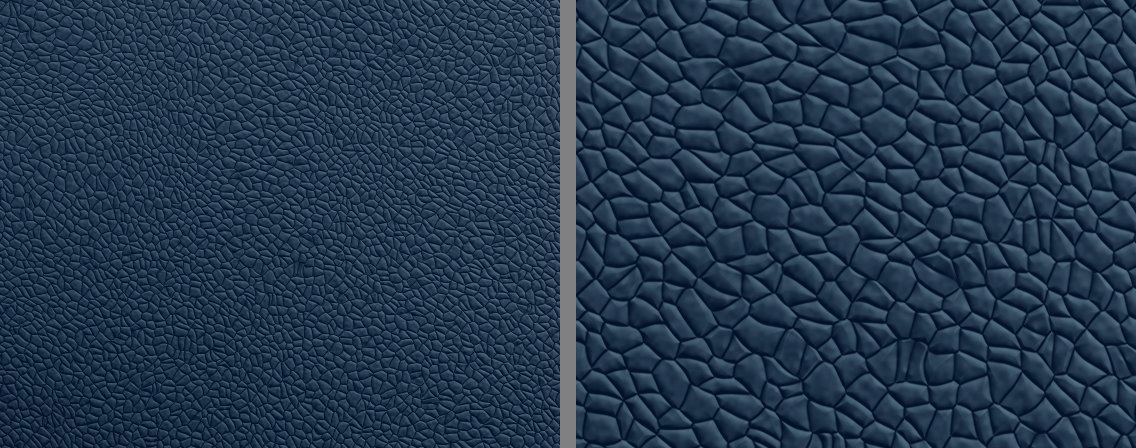
Left, the full canvas; right, a detail of the centre.
This texture is drawn by a Shadertoy shader. Its source:

```glsl
// Navy pebbled leather: warped, slanted Voronoi cells form a height field of
// small domes split by creases. Finite differences of that height give the
// slope, which is lit from one side and mapped onto a dark to pale blue ramp.

const float CELLS_PER_HEIGHT = 51.0;
const float GRAIN_ANGLE   = -0.72;  // direction of the long cell axis
const float GRAIN_STRETCH = 1.28;
const float CELL_JITTER   = 0.88;
const float DOME_STEEPNESS = 4.0;
const float WRINKLE_DEPTH = 0.30;
const float WRINKLE_SCALE = 2.7;
const float RELIEF        = 0.34;
const float SLOPE_STEP    = 0.09;
const float BASE_TONE     = 0.39;
const float LIGHT_GAIN    = 0.46;
const float GLINT_GAIN    = 0.30;
const float CREASE_SHADE  = 0.26;
const float SPECKLE       = 0.16;
const int   SAMPLES       = 2;      // per axis, for smooth edges
const vec2  LIGHT_DIR     = vec2(0.50, 0.866);
const vec3  SHADOW_BLUE   = vec3(0.02, 0.09, 0.18);
const vec3  SHEEN_BLUE    = vec3(0.31, 0.41, 0.49);

vec2 hash2(vec2 p) {
    vec3 q = fract(p.xyx * vec3(0.1031, 0.1030, 0.0973));
    q += dot(q, q.yzx + 33.33);
    return fract((q.xx + q.yz) * q.zy);
}

// Two independent smooth value noises in 0..1
vec2 noise2(vec2 p) {
    vec2 cell = floor(p);
    vec2 f = fract(p);
    f = f * f * (3.0 - 2.0 * f);
    vec2 low  = mix(hash2(cell), hash2(cell + vec2(1, 0)), f.x);
    vec2 high = mix(hash2(cell + vec2(0, 1)), hash2(cell + vec2(1, 1)), f.x);
    return mix(low, high, f.y);
}

// Distance-like value: zero in the creases, rising to the cell centres
float creaseDistance(vec2 p) {
    vec2 cell = floor(p);
    float nearest = 9.0;
    float second = 9.0;
    for (int y = -1; y <= 1; y++) {
        for (int x = -1; x <= 1; x++) {
            vec2 id = cell + vec2(x, y);
            vec2 center = id + 0.5 + CELL_JITTER * (hash2(id) - 0.5);
            float d = length(center - p);
            second = min(second, max(nearest, d));
            nearest = min(nearest, d);
        }
    }
    return second - nearest;
}

// Bends and slants the plane so that the grain flows
vec2 grainSpace(vec2 p) {
    p += 2.6 * noise2(p * 0.085 + 7.0) + 0.55 * noise2(p * 0.75 + 31.0);
    float c = cos(GRAIN_ANGLE);
    float s = sin(GRAIN_ANGLE);
    vec2 q = vec2(c * p.x + s * p.y, c * p.y - s * p.x);
    float root = sqrt(GRAIN_STRETCH);
    return q * vec2(1.0 / root, root) + 100.0;
}

// x: surface height, y: crease distance
vec2 leather(vec2 p) {
    float edge = creaseDistance(grainSpace(p));
    float dome = 1.0 - exp(-DOME_STEEPNESS * edge);
    float wrinkle = noise2(p * WRINKLE_SCALE + 57.0).x;
    return vec2(dome + WRINKLE_DEPTH * wrinkle, edge);
}

// Broad sheen: paler at the top and right, dim at the lower left
float broadLight(vec2 uv) {
    float patches = noise2(uv * 3.0 + 11.0).x - 0.5;
    float corner = smoothstep(0.35, 0.0, uv.x) * smoothstep(0.7, 0.0, uv.y);
    return 0.15 * (uv.y - 0.5) + 0.08 * (uv.x - 0.5) + 0.07 * patches - 0.05 * corner;
}

vec3 shadeLeather(vec2 fragCoord) {
    vec2 uv = fragCoord / iResolution.xy;
    vec2 p = fragCoord / iResolution.y * CELLS_PER_HEIGHT;

    // Slope of the surface, a little shallower on the left
    vec2 here = leather(p);
    vec2 slope = vec2(leather(p + vec2(SLOPE_STEP, 0.0)).x,
                      leather(p + vec2(0.0, SLOPE_STEP)).x) - here.x;
    slope *= RELIEF * mix(0.8, 1.15, uv.x) / SLOPE_STEP;
    float facing = -dot(slope, LIGHT_DIR) / sqrt(1.0 + dot(slope, slope));

    // Light, glints, creases and fine speckle
    float tone = BASE_TONE + broadLight(uv) + LIGHT_GAIN * facing;
    tone += GLINT_GAIN * facing * max(facing, 0.0);
    tone -= CREASE_SHADE * exp(-9.0 * here.y);
    tone += SPECKLE * (noise2(p * 5.3 + 83.0).y - 0.5);
    return mix(SHADOW_BLUE, SHEEN_BLUE, clamp(tone, -0.07, 1.25));
}

void mainImage(out vec4 fragColor, in vec2 fragCoord) {
    vec3 color = vec3(0.0);
    for (int y = 0; y < SAMPLES; y++) {
        for (int x = 0; x < SAMPLES; x++) {
            vec2 offset = (vec2(x, y) + 0.5) / float(SAMPLES) - 0.5;
            color += shadeLeather(fragCoord + offset);
        }
    }
    fragColor = vec4(color / float(SAMPLES * SAMPLES), 1.0);
}
```
